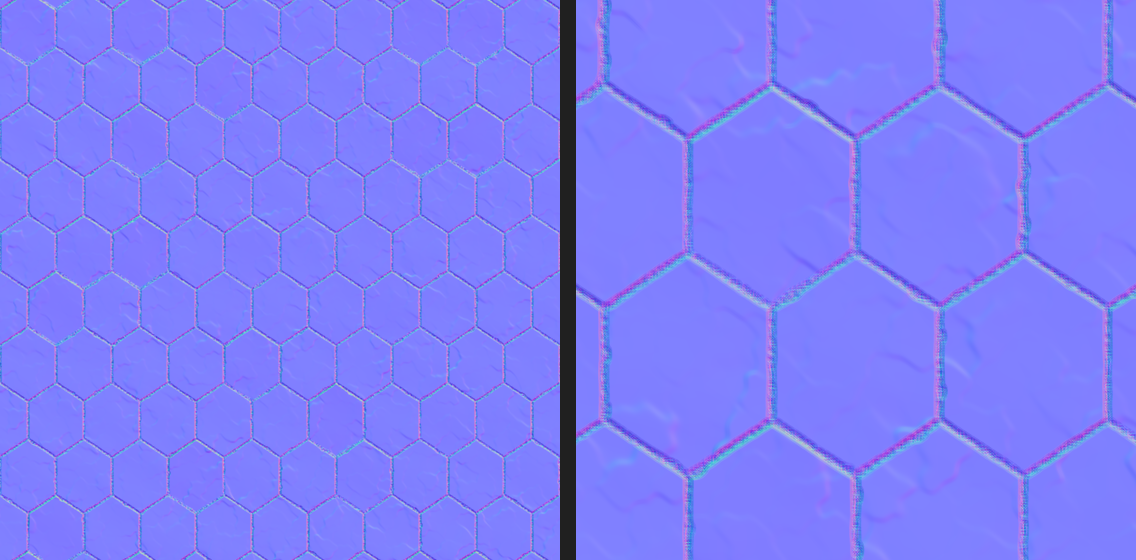
Left, the full canvas; right, a detail of the centre.
Reproduce this texture map procedurally as a Shadertoy shader.

```glsl
vec2 hash2(vec2 c) {
    vec3 q = fract(c.xyx * vec3(0.1031, 0.1030, 0.0973));
    q += dot(q, q.yzx + 33.33);
    return fract((q.xx + q.yz) * q.zy);
}

// Distance to the nearest scattered point, wrapping after `period` cells
float cellular(vec2 p, float period) {
    vec2 base = floor(p);
    float nearest = 4.0;
    for (int j = -1; j <= 1; j++)
    for (int i = -1; i <= 1; i++) {
        vec2 cell = base + vec2(i, j);
        vec2 d = cell + hash2(mod(cell, period)) - p;
        nearest = min(nearest, dot(d, d));
    }
    return sqrt(nearest);
}

// Cleft stone: tilted cellular facets joined by narrow ledges
float facets(vec2 p) {
    p += 0.16 * sin(p.yx * 3.1 + vec2(0.0, 1.7)) + 0.05 * sin(p.yx * 11.0 + p * 4.0);
    vec2 base = floor(p);
    float total = 0.0, weights = 0.0;
    for (int j = -1; j <= 1; j++)
    for (int i = -1; i <= 1; i++) {
        vec2 cell = base + vec2(i, j);
        vec2 d = cell + 0.1 + 0.8 * hash2(cell) - p;
        vec2 tilt = hash2(cell + 19.0) - 0.5;
        float w = exp(-18.0 * dot(d, d));
        total += w * (hash2(cell + 57.0).x - 0.5 + 0.4 * dot(d, tilt));
        weights += w;
    }
    return total / weights;
}

// Distance from a point, relative to a hexagon's centre, to its border
float hexBorder(vec2 q) {
    q = abs(q);
    return min(0.5 - q.x, (0.5 - dot(q, vec2(0.5, 0.75))) / 0.9);
}

float height(vec2 p) {
    // Two interleaved grids of centres; keep the hexagon that holds p
    vec2 evenRow = vec2(floor(p.x + 0.5), 2.0 * floor(p.y * 0.5 + 0.25) + 0.5);
    vec2 oddRow = vec2(floor(p.x) + 0.5, 2.0 * floor(p.y * 0.5 - 0.25) + 1.5);
    vec2 centre = hexBorder(p - evenRow) > hexBorder(p - oddRow) ? evenRow : oddRow;
    vec2 q = p - centre;
    vec2 seed = hash2(mod(centre, 10.0) * 2.0 + 3.0);
    vec2 phase = seed * 40.0;

    // Uneven, chipped tile border
    float border = hexBorder(q);
    float waves = sin(q.x * 17.0 + phase.x) + sin(q.y * 19.0 + phase.y);
    float ripple = sin(q.x * 53.0 + q.y * 31.0 + phase.y);
    float edge = border - 0.0015 * waves - 0.001 * ripple
               - 0.014 * smoothstep(1.5, 2.0, waves);
    float wall = smoothstep(0.007, 0.023 + 0.008 * seed.x, edge);

    // Stone face: creases gather near the rim; some stones lean
    float patches = 0.5 + 0.5 * sin(q.x * 6.0 + phase.y + 1.5 * sin(q.y * 5.0 + phase.x));
    float creases = mix(0.3, 1.0, smoothstep(0.42, 0.12, border)) * (0.25 + 0.75 * patches);
    float face = 0.011 * creases * facets(q * 3.4 + phase)
               + 0.045 * smoothstep(0.7, 0.9, seed.y) * q.y
               + 0.002 * sin(q.y * 5.0 + q.x * 3.0 + phase.x);

    // Fine gritty grout
    float grout = border < 0.055 ? 0.02 * cellular(p * 38.0, 380.0) : 0.0;
    return mix(grout - 0.025, face, wall);
}

vec3 surfaceNormal(vec2 p) {
    vec2 e = vec2(0.006, 0.0);
    float h = height(p);
    vec2 slope = vec2(height(p + e.xy) - h, height(p + e.yx) - h) / e.x;
    return normalize(vec3(-slope, 1.0));
}

void mainImage(out vec4 fragColor, in vec2 fragCoord) {
    // Average four spread samples, so steep grit blends to a duller blue
    vec2 p = fragCoord / iResolution.xy * 10.0;
    vec3 normal = vec3(0.0);
    for (int k = 0; k < 4; k++) {
        vec2 offset = vec2(k % 2, k / 2) * 0.016 - 0.008;
        normal += 0.25 * surfaceNormal(p + offset);
    }
    fragColor = vec4(0.5 + 0.5 * normal, 1.0);
}
```
